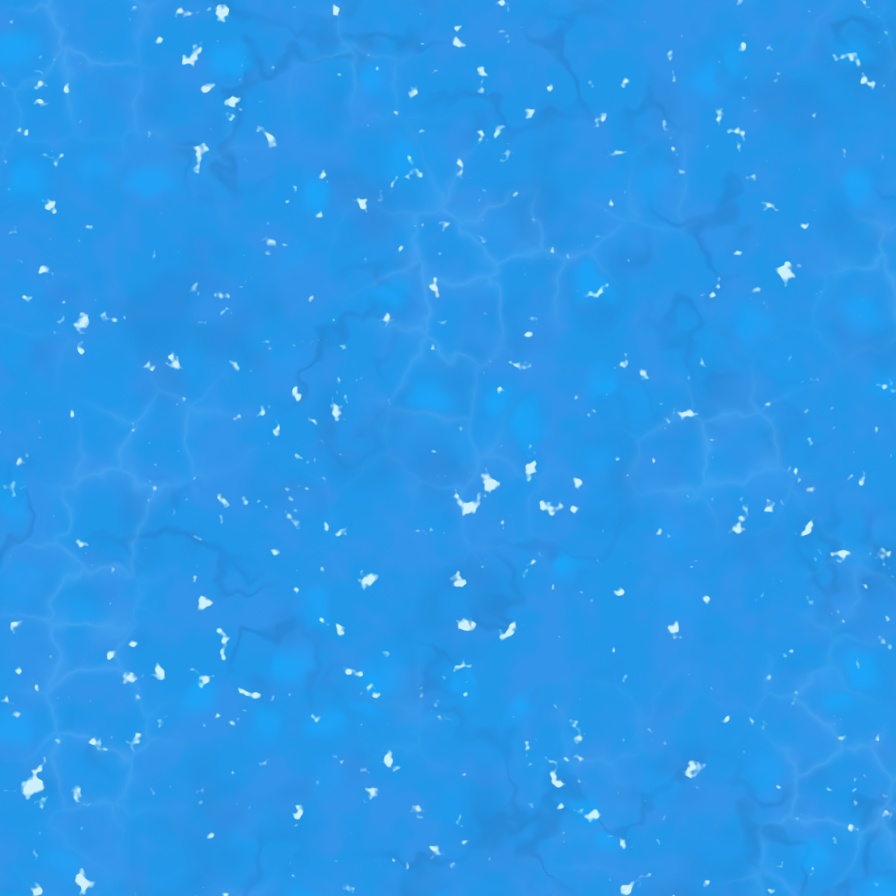
Write a three.js fragment shader that draws this texture.

```glsl
varying vec2 vUv;

const vec3 WATER = vec3(0.135, 0.595, 0.915);
const vec3 HAZE = vec3(0.20, 0.585, 0.915);
const vec3 SHADOW = vec3(0.15, 0.50, 0.80);
const vec3 VEIN = vec3(0.32, 0.67, 0.96);
const vec3 GLOW = vec3(0.10, 0.66, 0.99);
const vec3 FOAM = vec3(0.80, 0.94, 1.0);

const float CELL_COUNT = 13.0;
const float CELL_JITTER = 0.8;
const float WARP_SCALE = 16.0;
const float WARP_AMOUNT = 0.022;
const float VEIN_FALLOFF = 8.0;
const float VEIN_STRENGTH = 0.6;
const float GLOW_STRENGTH = 0.7;
const float SHADOW_SCALE = 8.0;
const float SHADOW_STRENGTH = 0.55;
const float FOAM_SCALE = 38.0;
const float FOAM_CLUMP_SCALE = 10.0;
const float FOAM_CLUMPING = 0.5;
const float FOAM_START = 0.40;
const float FOAM_FULL = 0.66;

vec2 hash2(vec2 p) {
  vec3 q = fract(p.xyx * vec3(0.1031, 0.1030, 0.0973));
  q += dot(q, q.yzx + 33.33);
  return fract((q.xx + q.yz) * q.zy);
}

float gradientCorner(vec2 cell, vec2 corner, vec2 f) {
  return dot(hash2(cell + corner) * 2.0 - 1.0, f - corner);
}

float gradientNoise(vec2 p) {
  vec2 i = floor(p);
  vec2 f = p - i;
  vec2 u = f * f * f * (f * (f * 6.0 - 15.0) + 10.0);
  float low = mix(gradientCorner(i, vec2(0.0), f),
                  gradientCorner(i, vec2(1.0, 0.0), f), u.x);
  float high = mix(gradientCorner(i, vec2(0.0, 1.0), f),
                   gradientCorner(i, vec2(1.0), f), u.x);
  return mix(low, high, u.y);
}

float fbm(vec2 p) {
  float sum = 0.0;
  float weight = 1.0;
  for (int octave = 0; octave < 3; octave++) {
    sum += weight * gradientNoise(p);
    p = mat2(1.6, 1.2, -1.2, 1.6) * p + 17.3;
    weight *= 0.6;
  }
  return sum;
}

// Returns nearest distance, gap to the second nearest, and a cell random.
vec3 cellular(vec2 p) {
  vec2 base = floor(p);
  float nearest = 8.0;
  float second = 8.0;
  float id = 0.0;
  for (int y = -1; y <= 1; y++) {
    for (int x = -1; x <= 1; x++) {
      vec2 cell = base + vec2(float(x), float(y));
      vec2 site = cell + 0.5 + CELL_JITTER * (hash2(cell + 40.0) - 0.5);
      float d = distance(p, site);
      if (d < nearest) {
        second = nearest;
        nearest = d;
        id = hash2(cell + 91.0).x;
      } else {
        second = min(second, d);
      }
    }
  }
  return vec3(nearest, second - nearest, id);
}

void main() {
  vec2 p = vUv;
  vec2 warp = vec2(fbm(p * WARP_SCALE + 5.0), fbm(p * WARP_SCALE + 63.0));
  vec2 warped = p + WARP_AMOUNT * warp;

  // Soft mottled water
  float mottle = fbm(p * 14.0 + 120.0);
  vec3 color = mix(WATER, HAZE, smoothstep(-0.3, 0.4, mottle));

  // Dark smudges and creases
  float crease = 1.0 - smoothstep(0.0, 0.13, abs(fbm(warped * SHADOW_SCALE + 31.0)));
  float creaseMask = smoothstep(-0.02, 0.32, gradientNoise(p * 6.0 + 77.0));
  float smudge = smoothstep(0.05, 0.5, fbm(p * 7.0 + 210.0));
  float shadow = clamp(crease * creaseMask + 0.6 * smudge, 0.0, 1.0);
  color = mix(color, SHADOW, SHADOW_STRENGTH * shadow);

  // Bright cell centres and pale veins between the cells
  vec3 cells = cellular(warped * CELL_COUNT);
  float spot = (1.0 - smoothstep(0.08, 0.42, cells.x)) * smoothstep(0.0, 0.3, cells.y);
  color = mix(color, GLOW, GLOW_STRENGTH * spot * smoothstep(0.5, 0.95, cells.z));
  float veinMask = smoothstep(-0.1, 0.35, gradientNoise(p * 5.0 + 150.0));
  color = mix(color, VEIN, VEIN_STRENGTH * veinMask * exp(-VEIN_FALLOFF * cells.y));

  // Ragged foam flecks gathered in clumps
  float clump = gradientNoise(p * FOAM_CLUMP_SCALE + 9.0);
  float foam = fbm(p * FOAM_SCALE + 300.0) + FOAM_CLUMPING * clump;
  color = mix(color, FOAM, smoothstep(FOAM_START, FOAM_FULL, foam));

  gl_FragColor = vec4(color, 1.0);
}
```
